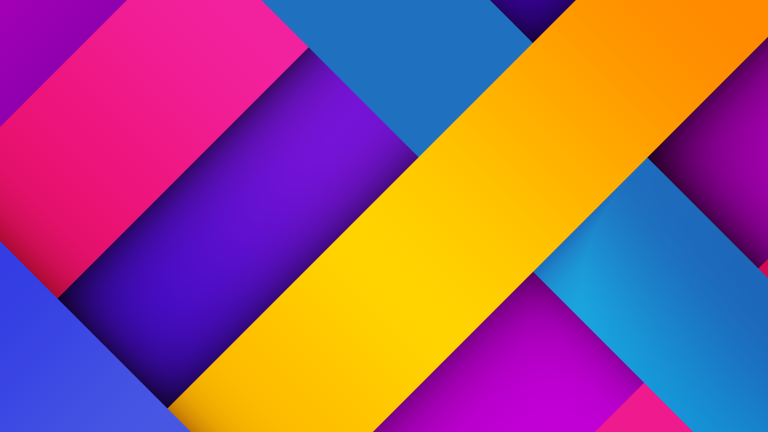
Give the GLSL for this background, as a WebGL 1 fragment shader.

```glsl
precision highp float;

uniform vec2 u_resolution;

// Antialiased step across a diagonal edge
float edge(float d) {
  float soft = 1.0 / u_resolution.y;
  return smoothstep(-soft, soft, d);
}

// Shadow that fades with distance from the casting edge
float shadow(float d, float width) {
  return exp(-max(d, 0.0) / width);
}

void main() {
  vec2 p = gl_FragCoord.xy / u_resolution.y;
  float across = p.x + 1.0 - p.y;  // constant along rising diagonals
  float along = p.x - 1.0 + p.y;   // constant along falling diagonals

  // Distances past the main edges
  float pastCorner = along + 0.558;
  float pastCyanLeft = along - 0.605;
  float pastCyanRight = along - 1.134;
  float pastYellowTop = across - 1.333;
  float pastYellowLow = across - 1.863;
  float rightSide = edge(along - 0.87);

  // Upper floor: purple, pink and violet bands
  vec3 purple = mix(vec3(0.64, 0.0, 0.71), vec3(0.56, 0.0, 0.68), across / 0.294);
  vec3 pink = mix(vec3(0.93, 0.07, 0.46), vec3(0.95, 0.13, 0.62),
                  smoothstep(-0.4, 0.6, along));
  pink = mix(pink, vec3(0.60, 0.03, 0.12), 0.8 * shadow(pastCorner, 0.1));
  vec3 violet = mix(vec3(0.29, 0.05, 0.83), vec3(0.49, 0.08, 0.89),
                    smoothstep(-0.5, 0.5, along));
  violet = mix(violet, vec3(0.25, 0.01, 0.68), rightSide);
  float violetShade = (1.0 - 0.55 * shadow(across - 0.824, 0.09))
                    * (1.0 - 0.45 * shadow(-pastYellowTop, 0.09))
                    * (1.0 - 0.6 * shadow(pastCorner, 0.09))
                    * (1.0 - 0.4 * shadow(pastCyanRight, 0.06) * rightSide);
  violet *= violetShade;
  vec3 color = mix(purple, pink, edge(across - 0.294));
  color = mix(color, violet, edge(across - 0.824));

  // Lower floor: magenta and pink on both sides of the cyan band
  vec3 magenta = mix(vec3(0.77, 0.0, 0.85), vec3(0.68, 0.0, 0.73), rightSide);
  magenta *= 1.0 - mix(0.38, 0.55, rightSide) * shadow(pastYellowLow, 0.11);
  magenta *= 1.0 - 0.28 * shadow(-pastCyanLeft, 0.08) * (1.0 - rightSide);
  magenta *= 1.0 - 0.62 * shadow(pastCyanRight, 0.11) * rightSide;
  vec3 lowPink = mix(vec3(0.94, 0.10, 0.56), vec3(0.82, 0.04, 0.32), rightSide);
  vec3 lowFloor = mix(magenta, lowPink, edge(across - 2.377));
  color = mix(color, lowFloor, edge(pastYellowLow));

  // Cyan band, shaded by the yellow one above it
  vec3 cyan = mix(vec3(0.13, 0.81, 0.94), vec3(0.08, 0.59, 0.85),
                  smoothstep(1.2, 2.7, across));
  float cyanShade = max(shadow(-pastYellowTop, 0.08) * smoothstep(0.5, 1.1, along),
                        shadow(pastYellowLow, 0.1));
  cyan = mix(cyan, vec3(0.12, 0.35, 0.70), 0.8 * cyanShade);
  color = mix(color, cyan, edge(pastCyanLeft) * edge(-pastCyanRight));

  // Yellow band, warming to orange at the upper right
  vec3 yellow = mix(vec3(1.0, 0.83, 0.0), vec3(1.0, 0.54, 0.0),
                    smoothstep(0.2, 1.75, along));
  yellow = mix(yellow, vec3(1.0, 0.74, 0.0), smoothstep(0.3, -0.4, along));
  yellow = mix(yellow, vec3(0.70, 0.40, 0.02), 0.85 * shadow(pastCorner, 0.07));
  color = mix(color, yellow, edge(pastYellowTop) * edge(-pastYellowLow));

  // Blue corner on top
  vec3 blue = mix(vec3(0.20, 0.24, 0.89), vec3(0.28, 0.34, 0.89),
                  smoothstep(0.6, 1.4, across));
  color = mix(color, blue, edge(-pastCorner));

  gl_FragColor = vec4(color, 1.0);
}
```
